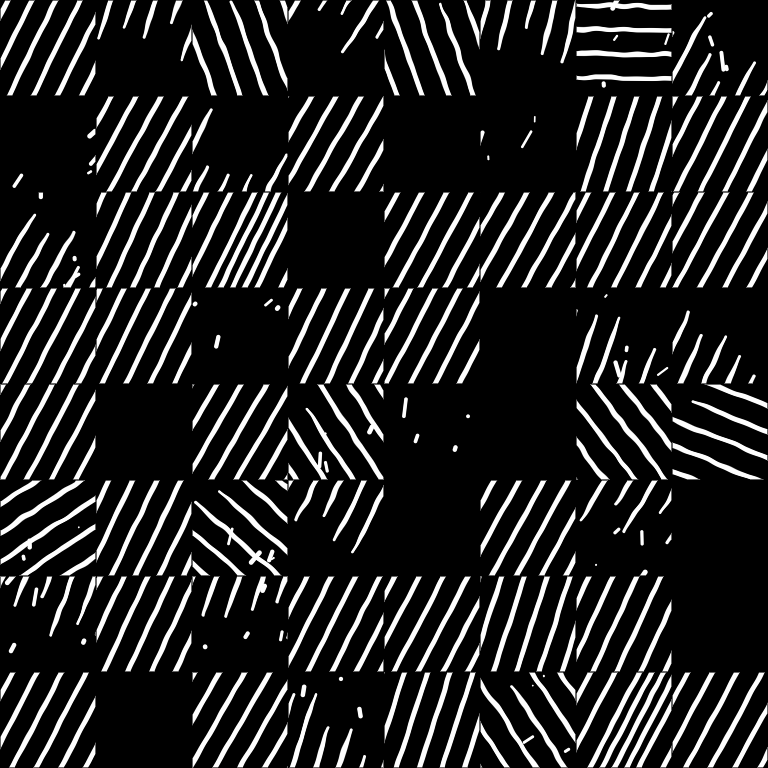
A Shadertoy shader for this pattern:

```glsl
// Patchwork of square tiles with white slanted strokes, broken strokes and specks on black.

const float TILES = 8.0;
const float HALF_STROKE = 0.0255;   // in tile units
const float SEAM = 0.006;
const vec3 BLACK = vec3(0.0);
const vec3 WHITE = vec3(0.995);

float hash(vec2 p) {
    vec3 q = fract(p.xyx * 0.1031);
    q += dot(q, q.yzx + 33.33);
    return fract((q.x + q.y) * q.z);
}

float valueNoise(vec2 p) {
    vec2 cell = floor(p), f = fract(p);
    f = f * f * (3.0 - 2.0 * f);
    float low = mix(hash(cell), hash(cell + vec2(1, 0)), f.x);
    float high = mix(hash(cell + vec2(0, 1)), hash(cell + vec2(1, 1)), f.x);
    return mix(low, high, f.y);
}

// Shuffles 0..63 without repeats, so each kind of tile keeps its share.
float shuffledRank(vec2 tile) {
    int n = int(tile.x) + 8 * int(tile.y);
    for (int i = 0; i < 3; i++) {
        n = (n * (2 * n + 1) + 13) & 63;
        n = ((n << 3) | (n >> 3)) & 63;
    }
    return float(n) / 64.0;
}

// Distance to parallel strokes along x that taper off near x = reach.
float strokes(vec2 p, float pitch, float reach, float ragged, float seed) {
    float row = floor(p.y / pitch);
    float across = p.y - (row + 0.5) * pitch;
    float end = reach + ragged * (hash(vec2(row + 40.0, seed)) - 0.5);
    float halfWidth = HALF_STROKE * mix(0.6, 1.0, smoothstep(0.0, 0.25, end - p.x));
    return length(vec2(across, max(p.x - end, 0.0))) - halfWidth;
}

// Distance to a few short loose dashes.
float specks(vec2 p, float seed) {
    float d = 1.0;
    for (int i = 0; i < 4; i++) {
        float key = seed + float(i) * 7.0;
        vec2 q = p - vec2(hash(vec2(key, 1.0)), hash(vec2(key, 2.0))) + 0.5;
        float angle = radians(mix(30.0, 110.0, hash(vec2(key, 3.0))));
        vec2 axis = vec2(cos(angle), sin(angle));
        float halfLength = 0.1 * pow(hash(vec2(key, 4.0)), 2.0);
        q -= axis * clamp(dot(q, axis), -halfLength, halfLength);
        d = min(d, length(q) - mix(0.008, 0.026, hash(vec2(key, 5.0))));
    }
    return d;
}

// Distance to the drawing of one tile, p centred on the tile.
float tileShape(vec2 p, vec2 tile) {
    float seed = 17.0 + tile.x * 13.0 + tile.y * 131.0;
    float rank = shuffledRank(tile);
    bool full = rank < 0.45;
    bool turned = !full && rank < 0.59;
    bool broken = !full && !turned && rank < 0.79;

    // Direction: mostly steep to the right, sometimes turned
    float pick = hash(vec2(seed, 11.0));
    float degreesUp = mix(59.0, 67.0, pick);
    if (pick > 0.88) degreesUp = 72.0;
    if (broken) degreesUp = mix(58.0, 80.0, pick);
    if (turned) degreesUp = mix(97.0, 215.0, pick);
    float angle = radians(degreesUp);
    vec2 axis = vec2(cos(angle), sin(angle));

    // Hand-drawn wobble
    float wobble = full ? 0.012 : 0.028;
    vec2 q = vec2(dot(p, axis), dot(p, vec2(-axis.y, axis.x)));
    q.y += wobble * (valueNoise(p * 7.0 + seed) - 0.5);

    float pitch = turned ? 0.25 : 0.226;
    q.y += pitch * hash(vec2(seed, 12.0));

    float d = 1.0;
    if (full) {
        d = strokes(q, pitch, 9.0, 0.0, seed);
        // Some tiles have a band of extra strokes in the gaps
        float band = abs(q.y + 0.26 - 0.5 * hash(vec2(seed, 13.0)));
        if (hash(vec2(seed, 14.0)) < 0.2 && band < 0.17)
            d = min(d, strokes(q + vec2(0.0, 0.5 * pitch), pitch, 9.0, 0.0, seed));
    } else if (turned) {
        d = strokes(q, pitch, 0.65, 0.6, seed);
    } else if (broken) {
        float side = hash(vec2(seed, 15.0)) < 0.5 ? -1.0 : 1.0;
        d = strokes(vec2(q.x * side, q.y), pitch, -0.08, 0.6, seed);
    }
    if (!full && hash(vec2(seed, 16.0)) < 0.45)
        d = min(d, specks(p, seed));

    // Trim to the tile, leaving a thin dark seam
    float border = max(abs(p.x), abs(p.y)) - 0.5 + SEAM;
    return max(d, border);
}

void mainImage(out vec4 fragColor, in vec2 fragCoord) {
    float side = min(iResolution.x, iResolution.y);
    vec2 grid = fragCoord / side * TILES;
    float d = tileShape(fract(grid) - 0.5, floor(grid));
    float softness = 0.62 * TILES / side;
    float ink = 1.0 - smoothstep(-softness, softness, d);
    fragColor = vec4(mix(BLACK, WHITE, ink), 1.0);
}
```
